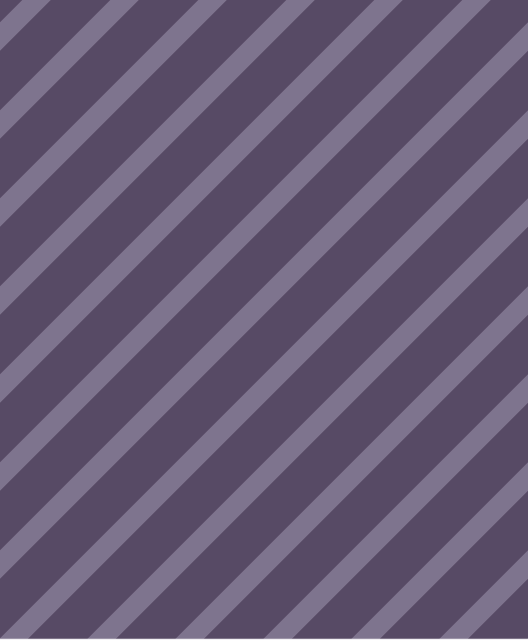
Write a WebGL 1 fragment shader that draws this pattern.

```glsl
precision highp float;
// Flat diagonal stripes: pale mauve bands on dusky purple, with a thin light hem below.

uniform vec2 u_resolution;

// Coverage of a band centred in each unit repeat, with edges softened by blur.
float bandCoverage(float phase, float halfWidth, float blur) {
  float edgeDistance = halfWidth - abs(fract(phase) - 0.5);
  return clamp(edgeDistance / blur + 0.5, 0.0, 1.0);
}

void main() {
  // Six repeats span the canvas width; distances run from the top left corner.
  float repeatsPerPixel = 6.0 / u_resolution.x;
  vec2 fromTopLeft = vec2(gl_FragCoord.x, u_resolution.y - gl_FragCoord.y);
  float diagonal = (fromTopLeft.x + fromTopLeft.y) * repeatsPerPixel;

  // Shift the band centre to its place in the repeat; blur over one pixel.
  float stripe = bandCoverage(diagonal + 0.085, 0.161, 1.414 * repeatsPerPixel);

  vec3 duskyPurple = vec3(0.341, 0.290, 0.396);
  vec3 paleMauve = vec3(0.496, 0.453, 0.557);
  vec3 colour = mix(duskyPurple, paleMauve, stripe);

  // Hairline hem along the bottom edge.
  float hem = clamp(u_resolution.y / 512.0 - gl_FragCoord.y + 0.5, 0.0, 1.0);
  colour = mix(colour, vec3(0.95, 0.945, 0.955), hem);

  gl_FragColor = vec4(colour, 1.0);
}
```
